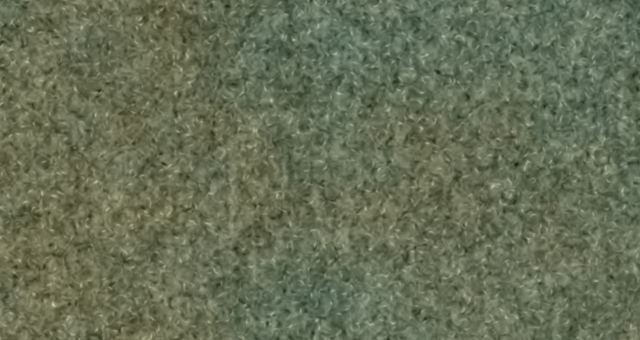
This texture is drawn by a Shadertoy shader. Its source:

```glsl
// Soft grey-green knitted fabric, seen close up.
// Warped noise makes the pile, scattered bent strokes make light fibres and
// dark pits, and broken vertical ribs and broad tints vary the cloth.

const vec3 CLOTH_GREEN = vec3(0.394, 0.434, 0.342);
const vec3 TEAL_SHIFT = vec3(-0.026, 0.003, 0.020);
const vec3 LIGHT_RESPONSE = vec3(1.02, 1.0, 0.97);

float hash(vec2 p) {
    vec3 q = fract(vec3(p.xyx) * 0.1031);
    q += dot(q, q.yzx + 33.33);
    return fract((q.x + q.y) * q.z);
}

// Smooth value noise in the range -1 to 1.
float noise(vec2 p) {
    vec2 cell = floor(p);
    vec2 f = fract(p);
    f = f * f * (3.0 - 2.0 * f);
    float low = mix(hash(cell), hash(cell + vec2(1, 0)), f.x);
    float high = mix(hash(cell + vec2(0, 1)), hash(cell + vec2(1, 1)), f.x);
    return 2.0 * mix(low, high, f.y) - 1.0;
}

// One soft, bent stroke per grid cell, with random place, angle and strength.
float strokes(vec2 p, vec2 size, float seed) {
    vec2 home = floor(p);
    float sum = 0.0;
    for (int y = -1; y <= 1; y++) {
        for (int x = -1; x <= 1; x++) {
            vec2 cell = home + vec2(x, y);
            vec2 key = cell + seed;
            vec2 centre = cell + vec2(hash(key + 11.3), hash(key + 47.9));
            float angle = 3.14159 * hash(key + 83.1);
            float strength = hash(key + 129.7);
            float bend = 1.8 * (hash(key + 171.5) - 0.5);
            vec2 d = p - centre;
            float c = cos(angle);
            float s = sin(angle);
            vec2 q = vec2(c * d.x + s * d.y, c * d.y - s * d.x);
            q.y += bend * q.x * q.x;
            q /= size;
            sum += strength * strength * exp(-dot(q, q));
        }
    }
    return sum;
}

// Pile of the cloth: clumps, curled grains and fine fuzz.
float pile(vec2 p) {
    vec2 curl = vec2(noise(p * 38.0 + 5.0), noise(p * 38.0 + 71.0));
    float clumps = noise(p * 29.0 + 13.0);
    float grains = noise(p * 72.0 + curl * 0.9 + 29.0);
    float fuzz = noise(p * 122.0 + curl * 0.7 + 57.0);
    return 0.046 * clumps + 0.080 * grains + 0.055 * fuzz;
}

// Faint vertical ribs, wavering and broken along their length.
float ribs(vec2 p) {
    float waver = 0.004 * noise(p * vec2(5.0, 9.0) + 17.0);
    float wave = cos(6.28318 * (p.x + waver) / 0.031);
    float presence = 0.6 + 0.5 * noise(p * vec2(4.0, 7.0) + 41.0);
    float dashes = noise(p * vec2(62.0, 17.0) + 91.0);
    return 0.017 * wave * presence + 0.030 * dashes;
}

void mainImage(out vec4 fragColor, in vec2 fragCoord) {
    vec2 p = fragCoord / iResolution.y;

    // Light fibres stand out over wider dark pits; the offset balances them.
    float fibres = strokes(p * 44.0, vec2(0.35, 0.15), 3.0);
    float pits = strokes(p * 40.0 + 0.37, vec2(0.38, 0.20), 211.0);
    float relief = 0.21 * fibres - 0.16 * pits + 0.001;

    // Broad wear and colour drift.
    float wear = 0.022 * noise(p * 2.6 + 7.0) + 0.018 * noise(p * 7.0 + 23.0);
    float drift = noise(p * 2.2 + 37.0) + 0.5 * noise(p * 8.0 + 61.0);
    drift += 0.35 * (p.x - 0.94);

    float light = pile(p) + ribs(p) + relief + wear;
    vec3 color = CLOTH_GREEN + LIGHT_RESPONSE * light + TEAL_SHIFT * drift;
    fragColor = vec4(clamp(color, 0.0, 1.0), 1.0);
}
```
